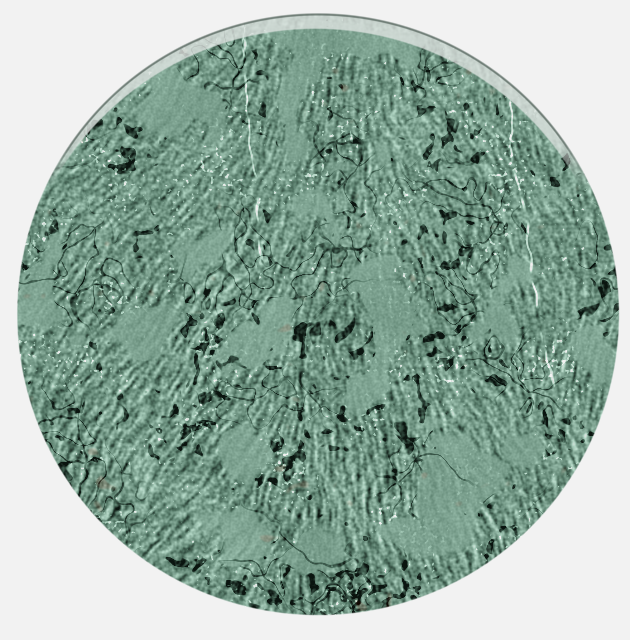
Write a WebGL 2 fragment shader that draws this texture.

```glsl
#version 300 es
precision highp float;
// Polished disc of green serpentine marble with a bevelled rim on a pale ground.

uniform vec2 u_resolution;
out vec4 fragColor;

const float TAU = 6.283185;

vec2 gradient(vec2 cell, float period) {
    vec2 c = mod(cell, period) + period;
    vec3 h = fract(c.xyx * vec3(0.1031, 0.1030, 0.0973));
    h += dot(h, h.yzx + 33.33);
    float a = TAU * fract((h.x + h.y) * h.z);
    return vec2(cos(a), sin(a));
}

// Gradient noise that wraps over the unit square, roughly -1 to 1.
float noise(vec2 p, float period) {
    p *= period;
    vec2 i = floor(p), f = p - i;
    vec2 u = f * f * f * (f * (f * 6.0 - 15.0) + 10.0);
    vec2 e = vec2(0.0, 1.0);
    float a = dot(gradient(i, period), f);
    float b = dot(gradient(i + e.yx, period), f - e.yx);
    float c = dot(gradient(i + e.xy, period), f - e.xy);
    float d = dot(gradient(i + e.yy, period), f - e.yy);
    return 1.4 * mix(mix(a, b, u.x), mix(c, d, u.x), u.y);
}

// Noise smeared along a direction to give the foliation of the rock.
float streaks(vec2 p, float angle) {
    vec2 stride = 0.0042 * vec2(cos(angle), sin(angle));
    float sum = 0.0;
    for (int k = -3; k <= 3; k++) sum += noise(p + float(k) * stride, 120.0);
    return sum / 7.0;
}

// Thin line where the noise crosses zero.
float crack(vec2 p, float period, float width) {
    return 1.0 - smoothstep(0.3, 1.0, abs(noise(p, period)) / (period * width));
}

vec3 stone(vec2 p) {
    vec2 w = p + 0.018 * vec2(noise(p, 13.0), noise(p + 0.37, 13.0))
               + 0.006 * vec2(noise(p, 47.0), noise(p + 0.61, 47.0));
    float broad = noise(w, 7.0);
    float medium = noise(w, 19.0);
    float grain = noise(p, 173.0);
    float fine = noise(p, 251.0);

    // Smooth clasts set in a foliated matrix
    float clast = smoothstep(0.3, 0.4, noise(w + 0.23, 9.0) + 0.35 * medium);
    float oval = length((w - vec2(0.714, 0.232)) / vec2(0.058, 0.095));
    clast = max(clast, 1.0 - smoothstep(0.92, 1.06, oval));
    float rough = 1.0 - 0.78 * clast;

    float angle = 1.4 - 0.55 * sin(TAU * p.x) + 0.45 * noise(p, 5.0);
    float foliated = 0.5 + 0.25 * sin(TAU * (p.y - 0.5 * sin(TAU * p.x) / TAU));
    float tone = 0.445 + 0.045 * clast + 0.05 * broad + 0.05 * medium * rough;
    tone += rough * (streaks(p + 0.3 * (w - p), angle) * (0.4 + 0.4 * foliated)
          + 0.14 * grain + 0.09 * noise(w, 83.0)) + 0.05 * fine;

    // Clustered black crystals, densest near the middle
    vec2 fromCore = p - vec2(0.52, 0.46);
    float crystals = noise(w, 43.0) + 0.5 * noise(w, 89.0) + 0.75 * noise(p + 0.11, 8.0)
                   + 0.3 * exp(-60.0 * dot(fromCore, fromCore)) - 0.35 * clast;
    tone -= 0.32 * smoothstep(0.58, 0.76, crystals);

    // Dark hairline fractures
    float fractured = smoothstep(-0.1, 0.35, noise(p + 0.5, 6.0));
    float lines = max(crack(w, 8.0, 0.0032) * fractured,
                      crack(w + 0.17, 25.0, 0.0026) * fractured * (1.0 - clast));
    tone -= 0.24 * lines;

    // Pale flecks
    float flecks = noise(p + 0.4, 131.0) + 0.35 * fine + 0.6 * noise(w + 0.7, 11.0);
    tone += 0.36 * rough * smoothstep(0.6, 0.95, flecks);

    // Two broken white veins
    for (int k = 0; k < 2; k++) {
        float side = float(k);
        float bend = (0.95 - p.y) * mix(0.08, 0.16, side);
        float x = 0.385 + 0.4 * side + bend + 0.6 * (w.x - p.x);
        float vein = 1.0 - smoothstep(0.0008, 0.003, abs(p.x - x));
        vein *= smoothstep(0.56 - 0.2 * side, 0.62 - 0.2 * side, p.y);
        tone += 0.4 * vein * smoothstep(-0.2, 0.2, noise(p, 29.0));
    }

    // Green tint that fades in blacks and whites, with rusty traces
    tone = clamp(tone, 0.04, 0.95);
    float tint = smoothstep(-0.15, 0.4, tone) * (1.0 - smoothstep(0.65, 0.95, tone));
    vec3 color = tone + tint * vec3(0.0, 0.145, 0.075);
    float rust = smoothstep(0.75, 1.0, noise(p + 0.8, 37.0) + 0.6 * noise(p, 10.0));
    return color + rust * vec3(0.03, -0.06, -0.06);
}

void main() {
    vec2 p = gl_FragCoord.xy / u_resolution;
    vec2 q = (p - vec2(0.505, 0.509)) * u_resolution / u_resolution.y;
    float px = 1.0 / u_resolution.y;
    float rim = length(q) - 0.47;
    vec3 color = stone(p);

    // Bright crescent of the bevel and its thin dark outer line
    float inner = length(q + vec2(0.004, 0.024)) - 0.47;
    float upper = smoothstep(0.19, 0.28, q.y);
    float bevel = upper * smoothstep(-px, px, inner);
    color = mix(color, vec3(0.87, 0.89, 0.88), 0.8 * bevel);
    color = mix(color, vec3(0.3, 0.36, 0.33), 0.7 * upper * smoothstep(-0.0045, -0.002, rim));

    color = mix(color, vec3(0.95), smoothstep(-px, px, rim));
    fragColor = vec4(color, 1.0);
}
```
